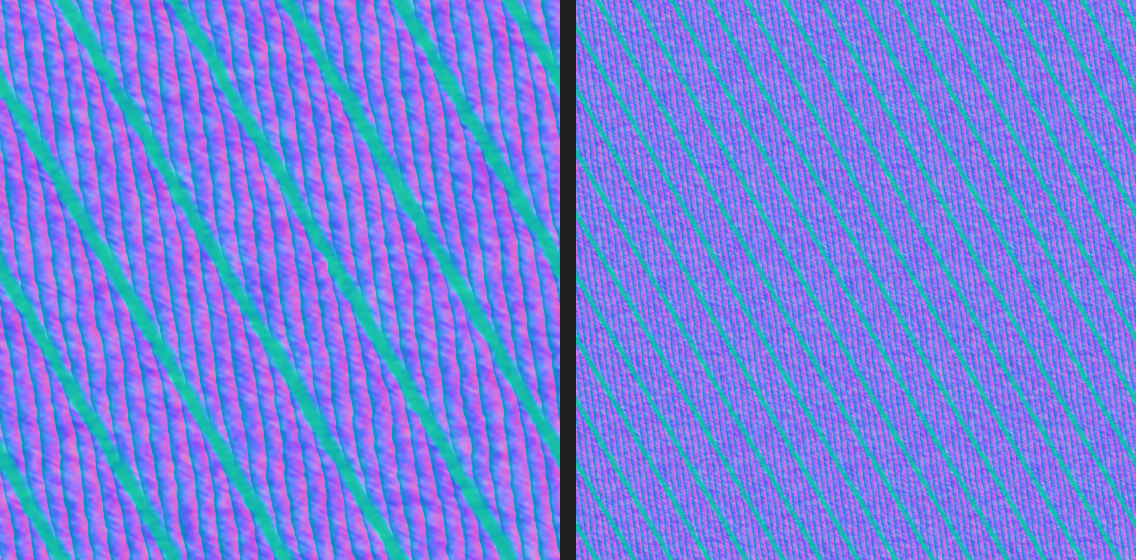
Left: one tile. Right: repeated 3 by 3.
Reproduce this texture map procedurally as a three.js fragment shader.

```glsl
varying vec2 vUv;

#define STRANDS vec2(5.0, 3.0)     // twisted strands across and up
#define STRAND_PHASE 0.553
#define YARNS vec2(30.0, 4.0)      // fine yarns across and up
#define YARN_CURL 1.5              // bend of the yarns towards the strand edges
#define YARN_LEFT -0.78            // slope of a yarn's left flank
#define YARN_RIGHT 1.2             // slope of a yarn's right flank
#define GROOVE_SLOPE -1.5
#define SEAM_TILT vec2(-2.6, 1.5)  // slope of the gap between strands
#define FIBRE_AMOUNT 0.5
#define FUZZ_AMOUNT 0.6

float hash(vec2 p) {
  vec3 q = fract(vec3(p.xyx) * 0.1031);
  q += dot(q, q.yzx + 33.33);
  return fract((q.x + q.y) * q.z);
}

// Value noise from -0.5 to 0.5 that wraps after "period" cells
float noise(vec2 p, vec2 period) {
  vec2 i = floor(p);
  vec2 f = p - i;
  f = f * f * (3.0 - 2.0 * f);
  vec2 a = mod(i, period);
  vec2 b = mod(i + 1.0, period);
  float low = mix(hash(a), hash(vec2(b.x, a.y)), f.x);
  float high = mix(hash(vec2(a.x, b.y)), hash(b), f.x);
  return mix(low, high, f.y) - 0.5;
}

float tileNoise(vec2 uv, vec2 cells) {
  return noise(uv * cells, cells);
}

// Slope across one yarn: left flank to right flank, then a narrow groove
float yarnSlope(float f) {
  float groove = max(1.0 - smoothstep(0.03, 0.17, f), smoothstep(0.91, 1.0, f));
  return mix(mix(YARN_LEFT, YARN_RIGHT, f), GROOVE_SLOPE, groove);
}

void main() {
  vec2 uv = vUv;

  // Position across the strand, 0 and 1 at its seams
  float wobble = 0.035 * tileNoise(uv, vec2(24.0)) + 0.03 * tileNoise(uv, vec2(70.0));
  float s = fract(dot(uv, STRANDS) - STRAND_PHASE + wobble);
  float u = 2.0 * s - 1.0;

  // Yarns, bending along the seams
  float phase = dot(uv, YARNS) + YARN_CURL * (asin(clamp(u, -1.0, 1.0)) - u);
  phase += 0.22 * tileNoise(uv, vec2(20.0, 14.0)) + 0.13 * tileNoise(uv, vec2(90.0, 60.0));
  float edge = pow(abs(u), 5.0);
  float relief = (1.0 - 0.6 * edge) * (1.0 + 0.5 * tileNoise(uv, vec2(30.0, 36.0)));
  vec2 tilt = vec2(1.0, -0.2) * yarnSlope(fract(phase)) * relief;
  tilt.y -= 0.06;

  // Round body of the strand
  tilt += vec2(0.3, -0.17) * u * abs(u);

  // Slanted fibres and loose fuzz
  vec2 slant = vec2(30.0 * uv.x, 80.0 * (uv.x + 2.0 * uv.y));
  float fibre = noise(slant, vec2(30.0, 80.0));
  tilt += FIBRE_AMOUNT * fibre * vec2(0.6, 0.5);
  vec2 fuzz = vec2(tileNoise(uv, vec2(130.0)), tileNoise(uv + 0.37, vec2(90.0, 140.0)));
  fuzz += vec2(tileNoise(uv + 0.71, vec2(48.0, 64.0)), tileNoise(uv + 0.13, vec2(36.0, 60.0)));
  tilt += FUZZ_AMOUNT * fuzz * vec2(0.7, 0.5) * (1.0 + 0.6 * edge);

  // Seam, softer on its right side
  float d = s - step(0.5, s);
  float seam = smoothstep(-0.085, -0.01, d) * (1.0 - smoothstep(0.015, 0.13, d));
  vec2 seamTilt = SEAM_TILT * (1.0 + 0.35 * fuzz.x) + 0.5 * fuzz;
  tilt = mix(tilt, seamTilt, seam);

  // Encode the surface direction as colour
  vec3 normal = normalize(vec3(tilt, 1.0));
  gl_FragColor = vec4(0.5 + 0.5 * normal, 1.0);
}
```
